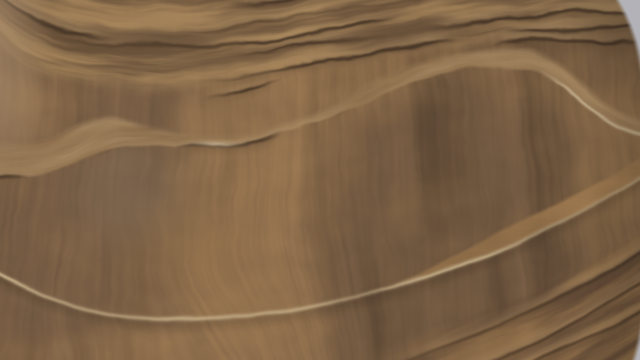
A WebGL 2 fragment shader for this texture:

```glsl
#version 300 es
precision highp float;
uniform vec2 u_resolution;
out vec4 fragColor;

float hash(vec2 p) {
  p = fract(p * vec2(0.1031, 0.1137));
  p += dot(p, p.yx + 33.33);
  return fract((p.x + p.y) * p.x * 17.0);
}

float noise(vec2 p) {
  vec2 i = floor(p), f = fract(p);
  f = f * f * (3.0 - 2.0 * f);
  i += 100.0;
  return mix(mix(hash(i), hash(i + vec2(1, 0)), f.x),
             mix(hash(i + vec2(0, 1)), hash(i + vec2(1, 1)), f.x), f.y);
}

float fbm(vec2 p) {
  float sum = 0.0, amp = 0.5;
  for (int i = 0; i < 4; i++) {
    sum += amp * noise(p);
    p = mat2(1.6, 1.2, -1.2, 1.6) * p + 7.3;
    amp *= 0.5;
  }
  return sum / 0.9375;
}

// Bell-shaped line, softer than a hard stroke
float ridge(float d, float width) {
  return exp(-d * d / (width * width));
}

float mainLedge(float x) {
  return 0.50 + 0.09 * smoothstep(0.08, 0.35, x) + 0.22 * smoothstep(0.6, 1.35, x)
       - 0.19 * smoothstep(1.45, 1.8, x);
}

float strataBend(float x) {
  return 0.16 * smoothstep(0.35, 1.5, x) + 0.13 * exp(-x * 8.0);
}

float veinHeight(float x) {
  float t = x - 0.47;
  return 0.112 + (t < 0.0 ? 0.56 : 0.23) * t * t;
}

// Lit lip above a dark undercut
vec3 carve(vec3 c, float d, float shade, float light) {
  c = mix(c, vec3(0.70, 0.58, 0.42), light * smoothstep(0.0, 0.012, d) * smoothstep(0.045, 0.008, d));
  c = mix(c, vec3(0.42, 0.32, 0.22), 0.5 * shade * smoothstep(-0.04, 0.0, d) * smoothstep(0.008, 0.0, d));
  return mix(c, vec3(0.24, 0.18, 0.13), shade * ridge(d, 0.006));
}

void main() {
  vec2 p = gl_FragCoord.xy / u_resolution.y;
  float x = p.x, y = p.y;
  float wobble = fbm(p * vec2(5.0, 7.0)) - 0.5;
  float rough = fbm(p * vec2(14.0, 22.0) + 9.0) - 0.5;

  // Body: broad tone patches under upright, gently bowed grain
  float bow = x + 0.12 * (y - 0.4) * (x - 0.8) + 0.05 * wobble
            - 0.35 * smoothstep(0.4, 0.0, y) * ridge(x - 0.7, 0.3) * (0.4 - y);
  float tone = fbm(p * vec2(2.8, 3.4) + 3.0);
  float broad = noise(vec2(bow * 16.0, y * 1.6 + 2.0));
  float fine = noise(vec2(bow * 75.0, y * 4.0)) + 0.6 * noise(vec2(bow * 140.0, y * 9.0));
  vec3 col = mix(vec3(0.45, 0.35, 0.255), vec3(0.555, 0.43, 0.295), smoothstep(0.3, 0.7, tone));
  float right = smoothstep(0.7, 1.15, x);
  col *= 1.0 + (0.08 + 0.16 * right) * (broad - 0.5) + 0.07 * (fine - 0.8) + 0.07 * rough;
  col *= 1.04 - 0.12 * right;
  col = mix(col, vec3(0.56, 0.43, 0.28), 0.45 * ridge(length((p - vec2(0.5, 0.34)) * vec2(1.0, 1.3)), 0.17));
  col = mix(col, vec3(0.49, 0.42, 0.35), 0.4 * ridge(length(p - vec2(0.36, 0.47)), 0.14));

  // Upper strata: flowing gold and brown layers
  float flow = y - strataBend(x) + 0.045 * wobble;
  float streak = fbm(vec2(x * 2.5, flow * 26.0));
  vec3 layer = mix(vec3(0.39, 0.30, 0.215), vec3(0.66, 0.53, 0.36), smoothstep(0.22, 0.72, streak));
  col = mix(col, layer, 0.85 * smoothstep(0.72, 0.79, flow + 0.02 * rough));
  for (int i = 0; i < 7; i++) {
    float k = float(i);
    float line = 0.71 + 0.049 * k + 0.05 * (noise(vec2(x * 2.6, k * 5.7)) - 0.5);
    float present = smoothstep(0.35, 0.65, noise(vec2(x * 3.2 + k * 3.7, k * 9.1 + 4.0)));
    present *= i == 0 ? smoothstep(0.55, 0.7, x) : 1.0;
    float lip = 0.75 * present * noise(vec2(x * 4.0, k * 3.3 + 20.0));
    col = carve(col, flow - line + 0.012 * rough, 0.75 * present, lip);
  }

  // Main ledge: pale shelf, broken shadow and bright chips
  float ledge = y - mainLedge(x) + 0.025 * wobble + 0.012 * rough;
  float thick = mix(0.10, 0.022, smoothstep(0.2, 0.62, x)) + 0.03 * smoothstep(0.8, 1.1, x);
  float shelf = smoothstep(-0.004, 0.008, ledge) * smoothstep(thick + 0.012, thick - 0.015, ledge);
  float shelfStreak = fbm(vec2(x * 5.0, ledge * 40.0));
  col = mix(col, mix(vec3(0.52, 0.40, 0.27), vec3(0.72, 0.60, 0.44), shelfStreak), 0.85 * shelf);
  float undercut = smoothstep(0.3, 0.6, noise(vec2(x * 7.0, 41.0))) * smoothstep(1.0, 0.8, x);
  col = carve(col, ledge, 0.75 * undercut, 0.0);
  col = mix(col, vec3(0.77, 0.69, 0.56), 0.8 * ridge(ledge - 0.004, 0.007)
        * (ridge(x - 0.6, 0.06) + smoothstep(1.48, 1.6, x)));

  // Lower vein: thin cream line with a gold shelf on the right
  float vein = y - veinHeight(x) + 0.012 * wobble + 0.006 * rough;
  float goldWidth = 0.055 * smoothstep(1.0, 1.45, x);
  col = mix(col, vec3(0.60, 0.46, 0.30) * (0.9 + 0.2 * streak),
            0.8 * smoothstep(0.0, 0.008, vein) * smoothstep(goldWidth + 0.006, goldWidth - 0.01, vein)
            * smoothstep(1.0, 1.2, x));
  col *= 1.0 - 0.13 * smoothstep(-0.05, -0.005, vein) * smoothstep(0.005, -0.005, vein);
  float veinStrength = 0.45 + 0.5 * noise(vec2(x * 6.0, 12.0));
  col = mix(col, vec3(0.78, 0.69, 0.54), veinStrength * ridge(vein, 0.0065));

  // Lower strata, strongest toward the right corner
  float low = smoothstep(0.9, 1.45, x);
  float lowStreak = fbm(vec2(x * 3.0 + 5.0, vein * 22.0));
  col = mix(col, mix(vec3(0.36, 0.27, 0.20), vec3(0.60, 0.46, 0.30), smoothstep(0.25, 0.7, lowStreak)),
            0.75 * low * smoothstep(-0.13, -0.2, vein));
  for (int i = 0; i < 3; i++) {
    float k = float(i);
    float d = vein + 0.20 + 0.075 * k + 0.03 * noise(vec2(x * 4.0, k * 6.0));
    col = carve(col, d, 0.5 * low, 0.3 * low);
  }

  // Rounded form: hazy left edge, shaded right rim, pale backdrop
  col = mix(col, vec3(0.66, 0.55, 0.43), 0.5 * smoothstep(0.16, 0.0, x) * smoothstep(0.45, 0.7, y));
  float rim = x - 1.795 + 0.9 * pow(abs(y - 0.45), 4.0);
  col *= 1.0 - 0.16 * smoothstep(-0.2, 0.0, rim);
  col = mix(col, vec3(0.70, 0.70, 0.72), smoothstep(-0.008, 0.012, rim));
  fragColor = vec4(col, 1.0);
}
```
